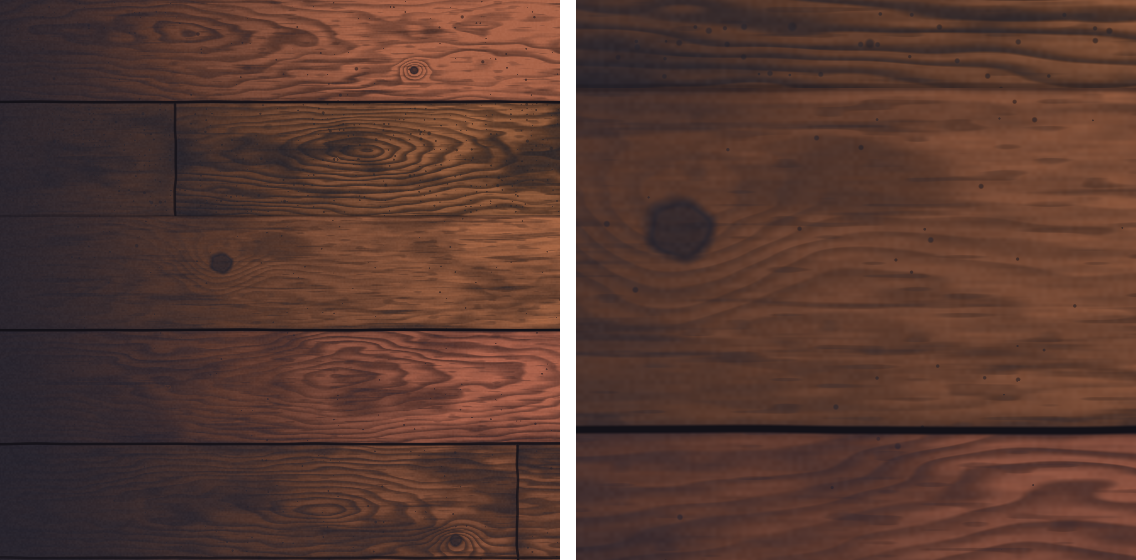
Left: the whole. Right: its middle third, enlarged.
This texture is drawn by a three.js fragment shader. Its source:

```glsl
// Five rows of worn floor boards, lit from the right and fading to cool shadow.
// Growth rings are contours of a stretched distance field bent by noise and
// knots; seams, butt joints, stains and specks are layered on top.
varying vec2 vUv;

const float PITCH = 0.2035;      // board height
const float FIRST_SEAM = 0.004;  // height of the lowest seam
const vec3 SHADOW = vec3(0.148, 0.138, 0.178);
const vec3 UMBER = vec3(0.345, 0.222, 0.180);
const vec3 AMBER = vec3(0.610, 0.380, 0.280);
const vec3 GAP = vec3(0.075, 0.065, 0.090);

float hash(vec2 p) {
  vec3 q = fract(vec3(p.xyx) * 0.1031);
  q += dot(q, q.yzx + 33.33);
  return fract((q.x + q.y) * q.z);
}

float noise(vec2 p) {
  vec2 i = floor(p), f = fract(p);
  f = f * f * (3.0 - 2.0 * f);
  return mix(mix(hash(i), hash(i + vec2(1.0, 0.0)), f.x),
             mix(hash(i + vec2(0.0, 1.0)), hash(i + 1.0), f.x), f.y);
}

float fbm(vec2 p) {
  float sum = 0.0, amp = 0.53;
  for (int i = 0; i < 4; i++) {
    sum += amp * noise(p);
    p = p * 2.03 + 17.3;
    amp *= 0.5;
  }
  return sum;
}

// Chooses one setting per row, counted from the bottom
float pick(float row, float a, float b, float c, float d, float e) {
  return row < 0.5 ? a : row < 1.5 ? b : row < 2.5 ? c : row < 3.5 ? d : e;
}

// Dark latewood bands: long arches that flatten away from their centre
float rings(vec2 p, vec2 centre, float density, float bend, vec2 seed) {
  float dx = p.x - centre.x;
  float along = 0.32 * dx / sqrt(1.0 + dx * dx * 22.0);
  float field = length(vec2(along, p.y - centre.y)) * density + bend;
  field += 5.5 * fbm(p * vec2(3.2, 12.0) + seed);
  field += 0.5 * noise(p * vec2(22.0, 110.0) + seed);
  float phase = fract(field);
  return smoothstep(0.2, 0.78, phase) * (1.0 - smoothstep(0.8, 1.0, phase));
}

// Random round specks, one candidate per grid cell
float specks(vec2 p, float cells, float amount) {
  vec2 id = floor(p * cells);
  vec2 offset = 0.3 + 0.4 * vec2(hash(id + 3.7), hash(id + 9.1));
  float radius = 0.08 + 0.2 * hash(id + 5.3);
  float dist = length(fract(p * cells) - offset);
  return step(1.0 - amount, hash(id)) * (1.0 - smoothstep(radius * 0.4, radius, dist));
}

float line(float dist, float halfWidth, float soft) {
  return 1.0 - smoothstep(halfWidth, halfWidth + soft, abs(dist));
}

vec3 woodColor(float tone) {
  vec3 low = mix(SHADOW, UMBER, clamp(tone * 2.2, 0.0, 1.0));
  return mix(low, AMBER, clamp((tone - 0.4545) / 0.5455, 0.0, 1.15));
}

void main() {
  vec2 p = vUv;

  // Board layout
  float level = (p.y - FIRST_SEAM) / PITCH;
  float row = floor(level);
  float jointX = pick(row, 0.924, 2.0, 2.0, 0.313, 2.0);
  float side = step(jointX, p.x);
  vec2 seed = vec2(row * 13.7 + side * 41.0, row * 7.3 + side * 5.9) + 30.0;
  vec2 local = vec2(p.x, (fract(level) - 0.5) * PITCH);

  // One knot in some rows, with the grain swelling around it
  vec2 knotAt = vec2(pick(row, 0.815, 0.3, 0.395, 0.6, 0.74),
                     pick(row, -0.070, 0.0, 0.018, 0.0, -0.045));
  float knotSize = pick(row, 0.012, 0.001, 0.020, 0.001, 0.007);
  vec2 toKnot = local - knotAt;
  float knotDist = length(toKnot * vec2(0.9, 1.0)) / knotSize;
  knotDist += 0.35 * (noise(p * 90.0) - 0.5);
  float bend = 4.0 * exp(-dot(toKnot * vec2(0.5, 1.0), toKnot) / (knotSize * knotSize * 5.0));

  // Growth rings and fine fibres
  vec2 centre = vec2(pick(row, 0.58, 0.60, 0.12, 0.66, 0.34),
                     pick(row, -0.02, 0.02, -0.03, 0.015, 0.02));
  float density = pick(row, 85.0, 95.0, 70.0, 85.0, 75.0);
  float contrast = pick(row, 0.52, 0.46, 0.24, mix(0.2, 0.62, side), 0.48);
  float ring = rings(local, centre, density, bend, seed);
  ring *= 0.45 + 0.75 * noise(p * vec2(5.0, 22.0) + seed);
  float fibre = noise(p * vec2(14.0, 230.0) + seed) + noise(p * vec2(45.0, 420.0) + seed) - 1.0;
  float pores = smoothstep(0.72, 0.92, noise(p * vec2(38.0, 260.0) + seed.yx));

  // Light from the right, with a gain for each row
  float light = smoothstep(-0.12, 0.95, p.x + 0.14 * (p.y - 0.6));
  float tone = light * pick(row, 0.78, 1.0, 0.95, 0.86, 1.16) + 0.03;
  tone *= 1.0 - contrast * ring;
  tone *= 1.0 + 0.16 * fibre;
  tone *= 1.0 - 0.25 * pores;
  tone *= 0.86 + 0.28 * fbm(p * vec2(6.0, 9.0) + seed);

  // Stains, streaks and specks
  float worn = pick(row, 0.55 + 0.2 * side, 0.35, 0.35, 0.65, 0.12);
  float stain = smoothstep(0.52, 0.76, fbm(p * vec2(7.0, 19.0) + seed.yx));
  float streak = smoothstep(0.63, 0.82, fbm(p * vec2(5.0, 75.0) + seed));
  float ends = exp(-abs(p.x - jointX) * 18.0) * noise(p * vec2(28.0, 34.0));
  tone *= 1.0 - worn * stain;
  tone *= 1.0 - 0.5 * streak;
  tone *= 1.0 - 0.75 * ends;
  float dirt = pick(row, 0.05, 0.03, 0.05, 0.24, 0.06) * (0.3 + noise(p * 8.0 + 4.0));
  tone *= 1.0 - 0.6 * max(specks(p, 110.0, dirt), specks(p + 0.37, 63.0, dirt * 0.4));

  // Knot core and its dark rim
  float core = 1.0 - smoothstep(0.7, 1.05, knotDist);
  float rim = line(knotDist - 0.85, 0.08, 0.2);
  tone *= 1.0 - 0.68 * core - 0.2 * rim;

  // Seams between rows, each with a soft shade and a lit lip below
  float seam = floor(level + 0.5);
  float strength = pick(seam, 0.7, 0.9, 1.0, 0.3, 0.95);
  float seamDist = (level - seam) * PITCH + 0.0015 * (noise(vec2(p.x * 16.0, seam)) - 0.5);
  float jointDist = p.x - jointX + 0.003 * (noise(vec2(p.y * 35.0, row)) - 0.5);
  tone *= 1.0 - 0.3 * strength * exp(-abs(seamDist) * 130.0);
  tone += 0.16 * light * line(seamDist + 0.0065, 0.001, 0.003);
  float gap = max(strength * line(seamDist, 0.0012, 0.0022), 0.8 * line(jointDist, 0.001, 0.0025));

  // Colour, row tint and faint surface grit
  float redness = pick(row, 0.45, 0.9, 0.3, 0.15, 0.65);
  vec3 tint = mix(vec3(0.99, 1.02, 0.88), vec3(1.04, 0.95, 1.03), redness);
  vec3 color = woodColor(tone) * mix(vec3(1.0), tint, light);
  color += 0.022 * (noise(p * 330.0) - 0.5);
  gl_FragColor = vec4(mix(color, GAP, gap), 1.0);
}
```
